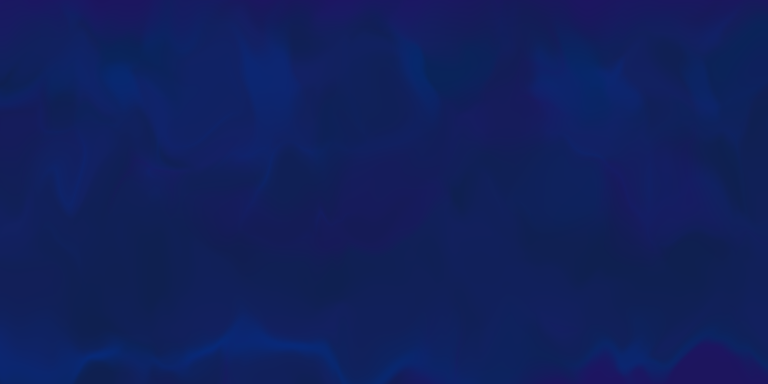
Give the GLSL for this background, as a WebGL 1 fragment shader.

```glsl
precision highp float;
// Dark blue ink: soft plumes and curls drifting through deep navy.
// Smooth noise is sampled through repeated domain warping, then tinted by
// broad horizontal bands: violet at the top, glowing blue near the floor.

#define NAVY_DARK   vec3(0.058, 0.125, 0.312)
#define NAVY_LIGHT  vec3(0.075, 0.128, 0.390)
#define GLOW_BLUE   vec3(0.010, 0.180, 0.530)
#define VIOLET      vec3(0.130, 0.068, 0.385)
#define TEAL        vec3(0.025, 0.145, 0.350)
#define WARP_SIZE   0.13
#define WARP_SCALE  4.6
#define CURL_GLOW   0.50
#define FLOOR_GLOW  0.85
#define FLOOR_LEVEL 0.07

uniform vec2 u_resolution;

float hash(vec2 cell) {
  vec3 v = fract(cell.xyx * vec3(0.1031, 0.1030, 0.0973));
  v += dot(v, v.yzx + 33.33);
  return fract((v.x + v.y) * v.z);
}

float noise(vec2 p) {
  vec2 cell = floor(p);
  vec2 f = fract(p);
  f = f * f * f * (f * (f * 6.0 - 15.0) + 10.0);
  float low = mix(hash(cell), hash(cell + vec2(1.0, 0.0)), f.x);
  float high = mix(hash(cell + vec2(0.0, 1.0)), hash(cell + vec2(1.0)), f.x);
  return mix(low, high, f.y);
}

// Pushes the point along noise at growing frequency, folding it into curls;
// the vertical push is larger and varies faster sideways, raising plumes.
vec2 warp(vec2 p) {
  float size = WARP_SIZE;
  float scale = WARP_SCALE;
  for (int i = 0; i < 4; i++) {
    vec2 s = p * vec2(scale * 1.4, scale) + float(i) * 17.0;
    vec2 push = vec2(noise(s + 40.0), noise(s + 71.0)) - 0.5;
    p += size * push * vec2(0.85, 1.25);
    size *= 0.55;
    scale *= 1.6;
  }
  return p;
}

float band(float y, float center, float width) {
  float d = (y - center) / width;
  return exp(-d * d);
}

// Thin soft crest where the noise crosses its middle value.
float crest(vec2 p) {
  float n = 1.0 - abs(2.0 * noise(p) - 1.0);
  return n * n * n;
}

void main() {
  vec2 p = gl_FragCoord.xy / u_resolution.y;
  float across = gl_FragCoord.x / u_resolution.x;
  vec2 q = warp(p);
  vec2 soft = mix(p, q, 0.6);

  // Navy body, darkest and smoothest in the calm lower layer
  float calm = band(p.y, 0.27, 0.13);
  float fold = noise(q * vec2(9.0, 11.0) + 23.0) - 0.5;
  float tone = 0.45 + 0.6 * (noise(q * vec2(3.0, 5.0) + 9.0) - 0.5);
  tone += 0.9 * fold * (1.0 - 0.6 * calm) - 0.25 * calm;
  vec3 color = mix(NAVY_DARK, NAVY_LIGHT, clamp(tone, 0.0, 1.0));

  // Teal and blue upright plumes in the upper layer
  float upper = band(soft.y, 0.82, 0.16);
  float shade = smoothstep(0.45, 0.8, noise(q * vec2(9.0, 5.0) + 51.0));
  color = mix(color, TEAL, 0.7 * shade * upper);
  float rise = smoothstep(0.5, 0.9, noise(q * vec2(11.0, 4.0) + 64.0));
  color = mix(color, GLOW_BLUE, 0.4 * rise * upper);
  float haze = band(soft.y, 0.77, 0.08) * (1.0 - smoothstep(0.0, 0.5, across));
  color = mix(color, GLOW_BLUE, 0.35 * haze * noise(q * vec2(5.0, 12.0)));

  // Curling wisps through the middle
  float curls = crest(q * vec2(8.0, 9.0) + 5.0) * band(soft.y, 0.58, 0.18);
  curls *= smoothstep(0.3, 0.75, noise(p * 4.0 + 13.0));
  color = mix(color, mix(NAVY_LIGHT, GLOW_BLUE, 0.6), CURL_GLOW * curls);

  // Violet threads, a few stains and a violet ceiling
  float stain = smoothstep(0.6, 0.95, noise(q * vec2(3.0, 4.5) + 87.0));
  float thread = crest(q * vec2(7.0, 8.0) + 37.0) * (1.0 - calm);
  thread *= smoothstep(0.5, 0.85, noise(p * 3.5 + 19.0));
  float ceiling = smoothstep(0.87, 1.06, soft.y);
  float violet = 0.35 * stain + 0.3 * thread + 0.75 * ceiling;
  color = mix(color, VIOLET, clamp(violet, 0.0, 0.8));

  // Glowing floor with rising plumes, violet tongues at lower right
  float plume = noise(vec2(q.x * 9.0, q.y * 4.0) + 31.0);
  float level = FLOOR_LEVEL + 0.09 * (plume - 0.5);
  float glow = band(q.y, level, 0.055) * mix(0.95, 0.5, across);
  color = mix(color, GLOW_BLUE, FLOOR_GLOW * glow * (0.3 + 0.9 * plume));
  float tongue = 1.0 - smoothstep(-0.03, 0.06, q.y - 0.07 * plume);
  color = mix(color, VIOLET, 0.75 * tongue * smoothstep(0.4, 0.75, across));

  gl_FragColor = vec4(color, 1.0);
}
```
